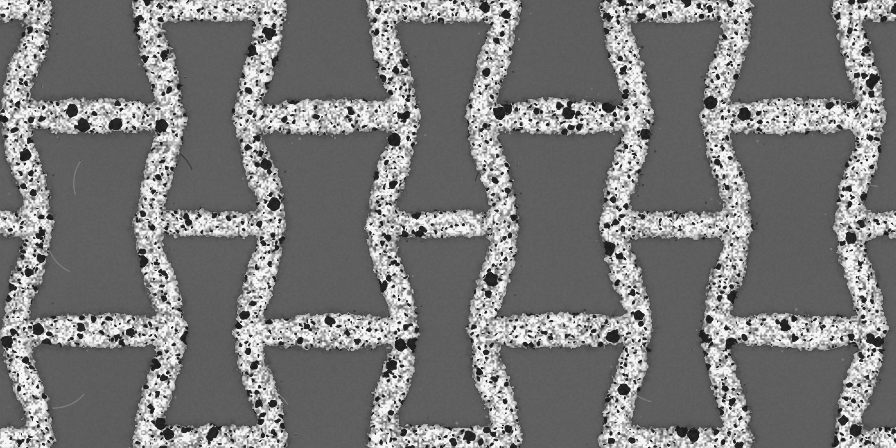
Write a WebGL 1 fragment shader that draws this pattern.

```glsl
precision highp float;
uniform vec2 u_resolution;

const float PI = 3.14159;

float hash(vec2 p) {
  vec3 q = fract(vec3(p.xyx) * 0.1031);
  q += dot(q, q.yzx + 33.33);
  return fract((q.x + q.y) * q.z);
}

vec2 hash2(vec2 p) {
  return vec2(hash(p + 17.3), hash(p.yx + 51.7));
}

float noise(vec2 p) {
  vec2 i = floor(p), f = fract(p);
  f = f * f * (3.0 - 2.0 * f);
  return mix(mix(hash(i), hash(i + vec2(1, 0)), f.x),
             mix(hash(i + vec2(0, 1)), hash(i + vec2(1, 1)), f.x), f.y);
}

float smoothMin(float a, float b, float k) {
  float h = max(k - abs(a - b), 0.0) / k;
  return min(a, b) - h * h * k * 0.25;
}

// Signed distance to the re-entrant lattice, cell 200 by 184
float lattice(vec2 p) {
  p += 3.0 * (vec2(noise(p * 0.03), noise(p * 0.03 + 40.0)) - 0.5);
  float x = abs(mod(p.x + 20.0, 200.0) - 100.0);
  float y = abs(mod(p.y - 8.0, 184.0) - 92.0);

  // Zigzag column, swollen at mid span and at the joints
  float column = 57.0 + 10.0 * cos(PI * y / 92.0);
  float joint = min(y, 92.0 - y) / 8.0;
  float bulge = sin(PI * y / 92.0);
  float halfWidth = 10.0 + 3.2 * bulge * bulge + 3.0 * exp(-joint * joint);
  float d = abs(x - column) * 0.97 - halfWidth;

  // Wide rungs within the columns, narrow rungs between them
  float u = x / 62.0, v = (100.0 - x) / 52.0;
  float wide = max(y - 9.5 - 5.5 * (1.0 - u * u), x - column);
  float narrow = max(92.0 - y - 9.0 - 2.0 * (1.0 - v * v), column - x);
  return smoothMin(d, min(wide, narrow), 7.0);
}

// Coverage of irregular dots scattered one per grid square
float dots(vec2 p, float size, float chance, float rMin, float rMax, float px) {
  vec2 cell = floor(p / size);
  float d = 1e3;
  for (int j = -1; j <= 1; j++) {
    for (int i = -1; i <= 1; i++) {
      vec2 c = cell + vec2(i, j);
      if (hash(c + size) < chance) {
        float r = mix(rMin, rMax, hash(c + 91.0));
        d = min(d, length(p - (c + hash2(c + size)) * size) - r);
      }
    }
  }
  return 1.0 - smoothstep(-0.6 * px, 0.6 * px, d);
}

// Thin curved fibre, present in a few large squares
float fibre(vec2 p, float px) {
  vec2 cell = floor(p / 96.0);
  vec2 q = p - (cell + 0.3 + 0.4 * hash2(cell)) * 96.0;
  float a = 6.28 * hash(cell + 5.0);
  q = mat2(cos(a), -sin(a), sin(a), cos(a)) * q;
  float d = max(abs(q.y - 0.015 * q.x * q.x) - 0.6, abs(q.x) - 15.0);
  return step(hash(cell + 8.0), 0.2) * (1.0 - smoothstep(-0.5 * px, 0.5 * px, d));
}

void main() {
  // Canvas is 384 units high, y pointing down
  float px = 384.0 / u_resolution.y;
  vec2 p = vec2(gl_FragCoord.x, u_resolution.y - gl_FragCoord.y) * px;

  // Ragged outline
  float d = lattice(p);
  d += 3.5 * (noise(p * 0.22) - 0.5) + 2.5 * (noise(p * 0.6 + 9.0) - 0.5);

  // Flat ground with a faint rim, stray crumbs and fibres
  float ground = 0.37 + 0.025 * (noise(p * 0.8) - 0.5) + 0.015 * (noise(p * 0.01) - 0.5);
  ground -= 0.1 * exp(-max(d, 0.0) * 0.5);
  float near = 1.0 - smoothstep(4.0, 14.0, d);
  float crumbs = dots(p + 300.0, 6.0, 0.05, 0.4, 1.2, px) * near;
  ground = mix(ground, hash(floor(p / 6.0)) < 0.5 ? 0.6 : 0.15, 0.6 * crumbs);
  ground = mix(ground, noise(p * 0.04) < 0.5 ? 0.16 : 0.55, 0.6 * fibre(p, px));

  // Bright mottled struts, dimmer along the edges
  float grain = 0.6 * noise(p * 0.65) + 0.4 * noise(p * 0.27 + 70.0);
  float strut = clamp(0.82 + 1.15 * (grain - 0.5), 0.3, 0.96);
  strut *= mix(0.72, 1.0, smoothstep(0.0, 5.0, -d));

  // Dark pits in three sizes
  vec2 w = p + 2.5 * (vec2(noise(p * 0.3), noise(p * 0.3 + 25.0)) - 0.5);
  float pits = dots(w, 5.0, 0.42, 0.7, 1.5, px);
  pits = max(pits, dots(w + 130.0, 10.0, 0.32, 1.6, 3.2, px));
  pits = max(pits, dots(w + 270.0, 20.0, 0.24, 3.5, 6.0, px));
  strut = mix(strut, 0.07 + 0.06 * noise(p * 0.5), pits * 0.95);

  float cover = 1.0 - smoothstep(-0.6 * px, 0.6 * px, d);
  gl_FragColor = vec4(vec3(mix(ground, strut, cover)), 1.0);
}
```
